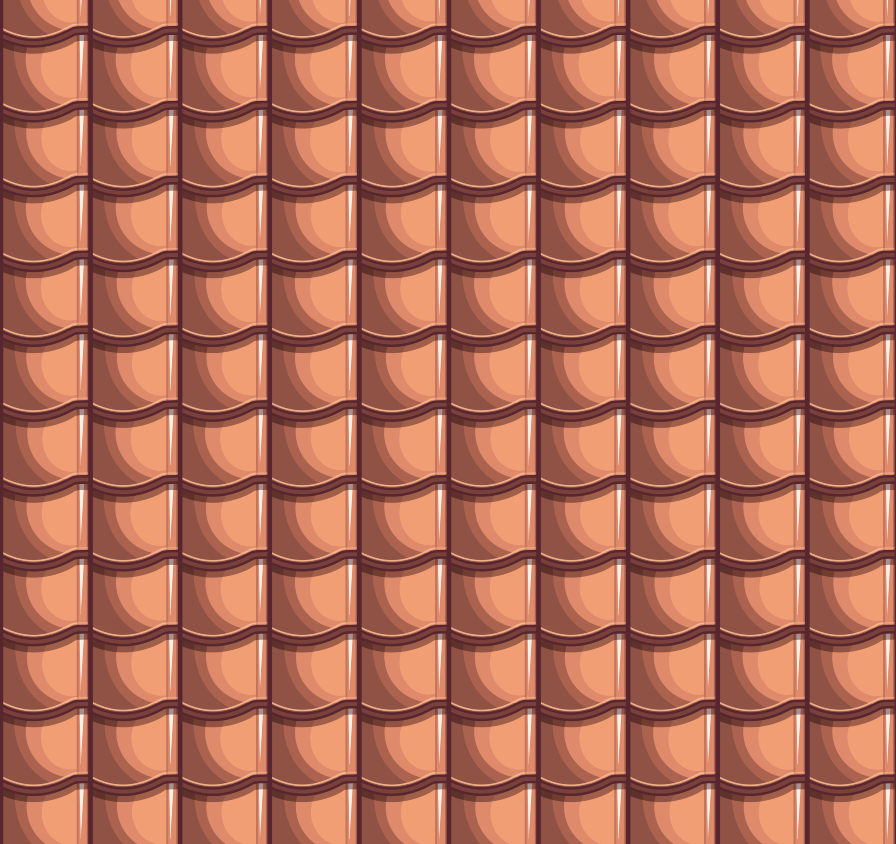
A WebGL 2 fragment shader for this pattern:

```glsl
#version 300 es
precision highp float;
// Clay roof: columns of scalloped tiles with cel-shaded crescents and glints.
// A curved drop per column bends the row coordinate, so each lip, rim line and
// shadow is a band of distance to that curve; ellipses give the shading steps.

uniform vec2 u_resolution;
out vec4 fragColor;

// Layout in design units; the canvas is SHEET units wide and high.
const vec2 SHEET = vec2(768.0, 724.0);
const vec2 TILE = vec2(76.8, 64.2);
const vec2 OFFSET = vec2(0.8, 26.0);   // first column line, first lip from the top
const float SCALLOP_DEPTH = 11.0;
const float SCALLOP_CENTER = 28.0;
const float SCALLOP_HALF = 35.0;
const float VALLEY_X = 65.0;           // crease right of the rounded face
const float LIP_HALF = 3.8;
const float LIP_CORE = 1.7;
const float SEAM_HALF = 2.0;
const float SHADOW_END = 9.0;
const float GLINT_LENGTH = 52.0;
const float GLINT_HALF = 2.1;
const float JITTER = 1.6;              // shift of the light from tile to tile

const vec3 OUTLINE = vec3(0.34, 0.15, 0.18);
const vec3 LIP = vec3(0.48, 0.25, 0.23);
const vec3 DEEP = vec3(0.56, 0.32, 0.27);
const vec3 SHADE = vec3(0.67, 0.39, 0.31);
const vec3 CLAY = vec3(0.87, 0.54, 0.42);
const vec3 LIT = vec3(0.95, 0.62, 0.46);
const vec3 RIM = vec3(0.98, 0.73, 0.56);
const vec3 GLINT = vec3(0.99, 0.95, 0.91);
const vec3 SHADOW_TINT = vec3(0.66, 0.60, 0.62);

float pixel;  // size of one pixel in design units

// Antialiased coverage of the region where d is negative.
float fill(float d) {
    return 1.0 - smoothstep(-0.6 * pixel, 0.6 * pixel, d);
}

float hash(vec2 p) {
    return fract(sin(dot(p, vec2(127.1, 311.7))) * 43758.5);
}

// Approximate signed distance to an axis-aligned ellipse.
float ellipse(vec2 p, vec2 center, vec2 radii) {
    vec2 q = (p - center) / radii;
    float k = length(q);
    return k * (k - 1.0) / max(length(q / radii), 0.001);
}

// Scallop drop below the flat corner (x) and its slope (y).
vec2 scallop(float x) {
    float u = (x - SCALLOP_CENTER) / SCALLOP_HALF;
    float arc = SCALLOP_DEPTH * (1.0 - u * u);
    float root = sqrt(arc * arc + 3.0);
    float slope = -2.0 * SCALLOP_DEPTH * u / SCALLOP_HALF;
    return vec2(0.5 * (arc + root), 0.5 * slope * (1.0 + arc / root));
}

// Face of one tile; p runs right and down from its upper left corner.
vec3 tileFace(vec2 p, vec2 id) {
    vec2 light = p - JITTER * (vec2(hash(id), hash(id + 37.0)) - 0.5);
    vec3 color = DEEP;
    color = mix(color, SHADE, fill(ellipse(light, vec2(63.0, 16.0), vec2(51.0, 57.0))));
    color = mix(color, CLAY, fill(ellipse(light, vec2(63.0, 24.0), vec2(41.0, 40.0))));
    color = mix(color, LIT, fill(ellipse(light, vec2(60.0, 29.0), vec2(25.0, 28.0))));

    // Valley strip with a darker crease on both sides.
    color = mix(color, CLAY, fill(VALLEY_X - p.x));
    color = mix(color, mix(SHADE, CLAY, 0.45), fill(abs(p.x - VALLEY_X - 0.8) - 0.8));
    return mix(color, SHADE, fill(73.6 - p.x));
}

void main() {
    vec2 uv = gl_FragCoord.xy / u_resolution;
    pixel = SHEET.x / u_resolution.x;
    vec2 pos = vec2(uv.x, 1.0 - uv.y) * SHEET - OFFSET;

    // Cell lookup along the bent rows.
    float column = floor(pos.x / TILE.x);
    float x = pos.x - column * TILE.x;
    vec2 curve = scallop(x);
    float bent = pos.y - curve.x;
    float row = floor(bent / TILE.y);
    float below = bent - row * TILE.y;
    vec2 p = vec2(x, below + curve.x);
    float steep = inversesqrt(1.0 + curve.y * curve.y);
    float lip = (below > 0.5 * TILE.y ? below - TILE.y : below) * steep;

    vec3 color = tileFace(p, vec2(column, row));

    // Tapering glint along the valley.
    float taper = 1.0 - p.y / GLINT_LENGTH;
    float glint = fill(abs(x - 68.4 - 1.0 * taper) - GLINT_HALF * taper);
    color = mix(color, GLINT, glint * step(0.0, taper));

    // Shadow under the lip above, and bright rim over the lip below.
    float shadow = fill(below * steep - SHADOW_END);
    color *= mix(vec3(1.0), SHADOW_TINT, shadow);
    float rim = fill(abs(lip + LIP_HALF + 1.6) - 0.7);
    color = mix(color, RIM, rim * mix(0.9, 0.5, step(VALLEY_X, x)));

    // Outlined lip, then the column seam.
    color = mix(color, OUTLINE, fill(abs(lip) - LIP_HALF));
    color = mix(color, LIP, fill(abs(lip) - LIP_CORE));
    float seam = min(x, TILE.x - x);
    color = mix(color, OUTLINE, fill(seam - SEAM_HALF));
    fragColor = vec4(color, 1.0);
}
```
